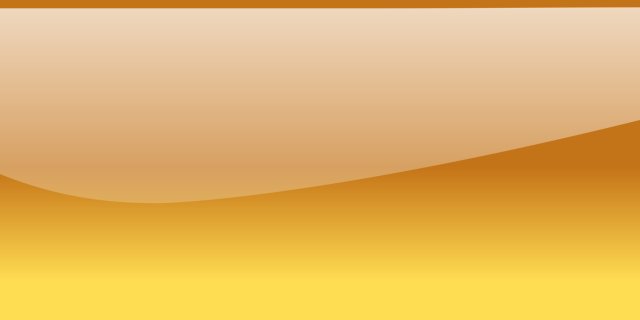
A WebGL 1 fragment shader for this background:

```glsl
precision highp float;
// Amber-to-yellow backdrop with a pale glass sheet that has a swooping lower edge.

uniform vec2 u_resolution;

// Backdrop gradient
const vec3 AMBER = vec3(0.770, 0.453, 0.094);
const vec3 YELLOW = vec3(1.000, 0.867, 0.322);
const float AMBER_Y = 0.478;
const float YELLOW_Y = 0.120;

// Glass sheet: white film, densest at the top
const vec3 FILM = vec3(1.0);
const float FILM_TOP_Y = 0.974;
const float FILM_TOP_LIFT = 0.003;
const float FILM_LOW_Y = 0.365;
const float FILM_TOP_ALPHA = 0.72;
const float FILM_LOW_ALPHA = 0.23;

// Lower edge: valley point, then the rise and bend on each side
const vec2 VALLEY = vec2(0.247, 0.365);
const float LEFT_RISE = 0.091;
const float LEFT_BEND = 2.2;
const float RIGHT_RISE = 0.260;
const float RIGHT_BEND = 1.43;

const float EDGE_PIXELS = 0.75;

float lowerEdge(float x) {
  float left = max(VALLEY.x - x, 0.0) / VALLEY.x;
  float right = max(x - VALLEY.x, 0.0) / (1.0 - VALLEY.x);
  return VALLEY.y + LEFT_RISE * pow(left, LEFT_BEND)
                  + RIGHT_RISE * pow(right, RIGHT_BEND);
}

float upperEdge(float x) {
  return FILM_TOP_Y + FILM_TOP_LIFT * smoothstep(0.6, 1.0, x);
}

vec3 backdrop(float y) {
  float t = clamp((AMBER_Y - y) / (AMBER_Y - YELLOW_Y), 0.0, 1.0);
  return mix(AMBER, YELLOW, t);
}

float filmAlpha(float y) {
  float t = clamp((y - FILM_LOW_Y) / (FILM_TOP_Y - FILM_LOW_Y), 0.0, 1.0);
  return mix(FILM_LOW_ALPHA, FILM_TOP_ALPHA, t);
}

void main() {
  vec2 uv = gl_FragCoord.xy / u_resolution;
  float soft = EDGE_PIXELS / u_resolution.y;

  // Coverage of the sheet between its two edges
  float low = lowerEdge(uv.x);
  float high = upperEdge(uv.x);
  float inside = smoothstep(low - soft, low + soft, uv.y)
               * (1.0 - smoothstep(high - soft, high + soft, uv.y));

  vec3 color = mix(backdrop(uv.y), FILM, inside * filmAlpha(uv.y));
  gl_FragColor = vec4(color, 1.0);
}
```
